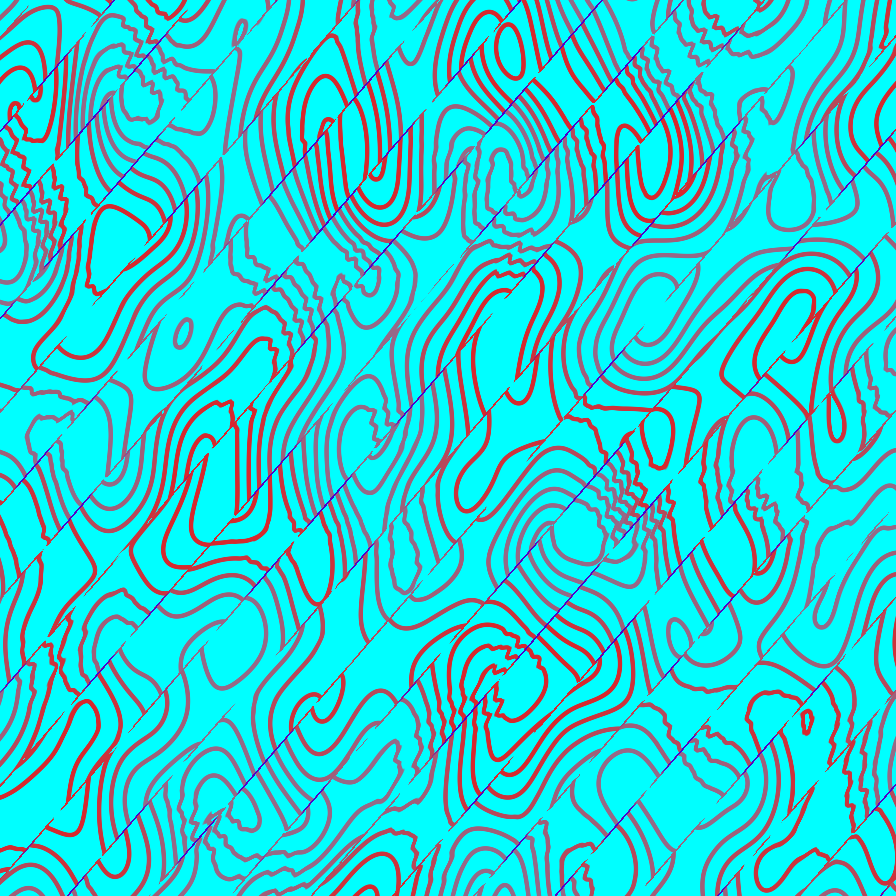
A WebGL 1 fragment shader for this pattern:

```glsl
precision highp float;

uniform vec2 u_resolution;

float hash(vec2 cell) {
    vec3 q = fract(cell.xyx * vec3(0.1031, 0.1030, 0.0973));
    q += dot(q, q.yzx + 33.33);
    return fract((q.x + q.y) * q.z);
}

// Dot product of a random unit slope with the offset from its lattice corner
float slope(vec2 corner, vec2 offset) {
    vec2 g = vec2(hash(corner), hash(corner + 57.3)) * 2.0 - 1.0;
    return dot(normalize(g + 0.0001), offset);
}

float gradientNoise(vec2 p) {
    vec2 i = floor(p);
    vec2 f = p - i;
    vec2 w = f * f * f * (f * (f * 6.0 - 15.0) + 10.0);
    vec2 e = vec2(1.0, 0.0);
    float low = mix(slope(i, f), slope(i + e, f - e), w.x);
    float high = mix(slope(i + e.yx, f - e.yx), slope(i + 1.0, f - 1.0), w.x);
    return mix(low, high, w.y);
}

float lineNoise(float x) {
    float i = floor(x);
    float a = hash(vec2(i, 7.0));
    float b = hash(vec2(i + 1.0, 7.0));
    return mix(a, b, smoothstep(0.0, 1.0, x - i)) - 0.5;
}

// Terrain sheared between diagonal seams, with patches of fine streaks
float terrain(vec2 p) {
    vec2 along = vec2(0.656, 0.755);
    float across = dot(p, vec2(0.755, -0.656));
    float shear = 0.035 * (fract(across * 14.6 + 0.17) - 0.5);
    float patchy = smoothstep(0.05, 0.35, gradientNoise(p * 8.0 + 31.0));
    float streak = 0.013 * patchy * lineNoise(across * 150.0 + 400.0);
    return 8.5 * gradientNoise((p + along * (shear + streak)) * 6.2 + 11.0);
}

void main() {
    float side = min(u_resolution.x, u_resolution.y);
    vec2 p = gl_FragCoord.xy / side;
    float height = terrain(p);

    // Steepness turns height differences into distances on the canvas
    vec2 e = vec2(0.0012, 0.0);
    vec2 rise = vec2(terrain(p + e) - terrain(p - e),
                     terrain(p + e.yx) - terrain(p - e.yx));
    float steepness = length(rise) / (2.0 * e.x);
    float distanceToLine = abs(fract(height) - 0.5) / max(steepness, 0.001);
    float soft = 0.5 / side;
    float line = 1.0 - smoothstep(0.0025 - soft, 0.0025 + soft, distanceToLine);

    // Low contours are mauve, high ones red, and sharp jumps blue
    vec3 cyan = vec3(0.0, 1.0, 1.0);
    vec3 mauve = vec3(0.59, 0.41, 0.53);
    vec3 red = vec3(0.84, 0.16, 0.18);
    vec3 blue = vec3(0.3, 0.0, 0.8);
    vec3 ink = mix(mauve, red, smoothstep(-2.0, 2.0, floor(height)));
    ink = mix(ink, blue, smoothstep(600.0, 900.0, steepness));
    gl_FragColor = vec4(mix(cyan, ink, line), 1.0);
}
```
